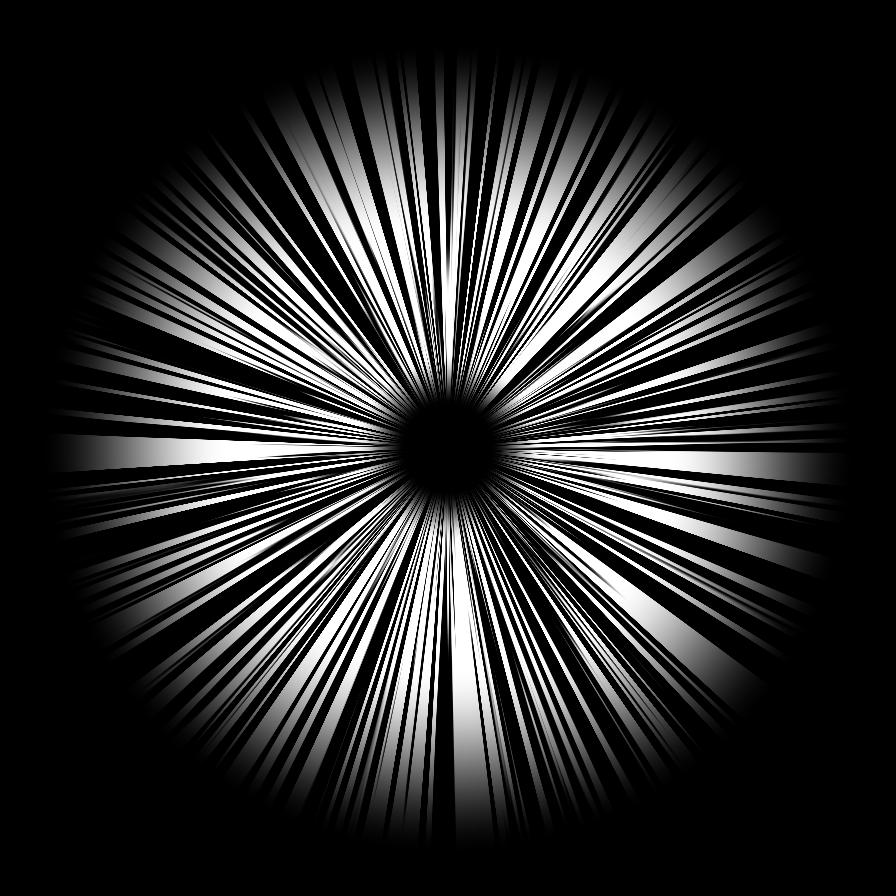
Write a WebGL 1 fragment shader that draws this background.

```glsl
precision highp float;

uniform vec2 u_resolution;

const float TAU = 6.2831853;

float hash(vec2 p) {
    vec3 q = fract(vec3(p.xyx) * 0.1031);
    q += dot(q, q.yzx + 33.33);
    return fract((q.x + q.y) * q.z);
}

// Value noise that wraps after one turn, drifting slowly along the radius
float rayNoise(float turn, float radius, float count) {
    vec2 p = vec2(turn * count, radius * 3.0 + count);
    vec2 cell = floor(p);
    vec2 f = p - cell;
    f = f * f * (3.0 - 2.0 * f);
    float left = mod(cell.x, count);
    float right = mod(cell.x + 1.0, count);
    float near = mix(hash(vec2(left, cell.y)), hash(vec2(right, cell.y)), f.x);
    float far = mix(hash(vec2(left, cell.y + 1.0)), hash(vec2(right, cell.y + 1.0)), f.x);
    return mix(near, far, f.y);
}

// Soft angular wedges around four directions, given in turns
float wedges(float turn, vec4 directions, float width) {
    vec4 d = (fract(turn - directions + 0.5) - 0.5) / width;
    return dot(exp(-d * d), vec4(1.0));
}

void main() {
    float size = min(u_resolution.x, u_resolution.y);
    vec2 p = (gl_FragCoord.xy - 0.5 * u_resolution) / size;
    float radius = length(p);
    float turn = fract(atan(p.y, p.x + 1e-6) / TAU + 1.0);

    // Fine and medium streaks share the same centre
    float streaks = 0.62 * rayNoise(turn, radius, 360.0)
                  + 0.38 * rayNoise(turn, radius, 640.0);

    // Broad bright beams and dark gaps
    streaks += 0.20 * wedges(turn, vec4(0.414, 0.283, 0.721, 0.071), 0.0035);
    streaks += 0.14 * wedges(turn, vec4(0.184, 0.4985, 0.572, 0.219), 0.003);
    streaks -= 0.26 * wedges(turn, vec4(0.058, 0.234, 0.293, 0.914), 0.004);
    streaks -= 0.22 * wedges(turn, vec4(0.822, 0.490, 0.531, 0.192), 0.003);

    // Edge softness follows the angular size of a pixel
    float soft = 0.02 + min(0.12, 4.5 / (size * max(radius, 0.02)));
    float rays = smoothstep(0.515 - soft, 0.515 + soft, streaks);

    // Dark core and circular outer falloff
    float core = smoothstep(0.048, 0.105, radius);
    float falloff = 1.0 - smoothstep(0.245, 0.455, radius);

    gl_FragColor = vec4(vec3(rays * core * falloff), 1.0);
}
```
